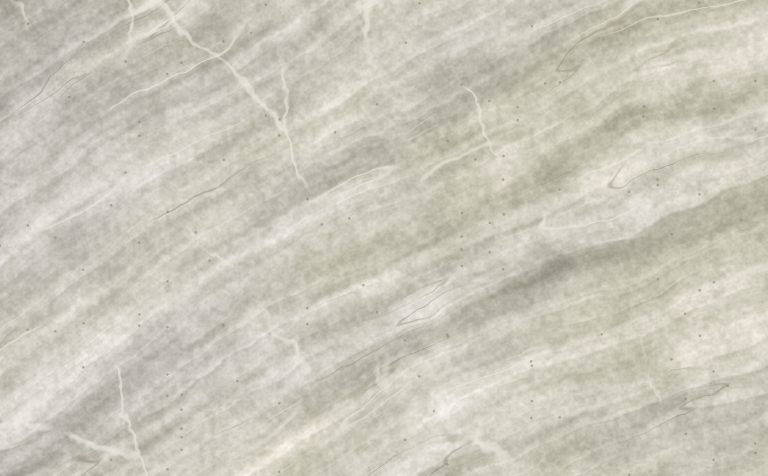
Reproduce this texture procedurally as a Shadertoy shader.

```glsl
const vec3 SHADOW = vec3(0.64, 0.625, 0.565);
const vec3 STONE = vec3(0.79, 0.78, 0.722);
const vec3 PALE = vec3(0.89, 0.872, 0.832);
const vec3 VEIN = vec3(0.93, 0.92, 0.88);
const vec3 SEAM = vec3(0.55, 0.51, 0.42);

vec2 hash2(vec2 p) {
    vec3 q = fract(vec3(p.xyx) * vec3(0.1031, 0.1030, 0.0973));
    q += dot(q, q.yzx + 33.33);
    return fract((q.xx + q.yz) * q.zy);
}

float valueNoise(vec2 p) {
    vec2 i = floor(p), f = fract(p);
    f = f * f * (3.0 - 2.0 * f);
    float low = mix(hash2(i).x, hash2(i + vec2(1, 0)).x, f.x);
    float high = mix(hash2(i + vec2(0, 1)).x, hash2(i + vec2(1, 1)).x, f.x);
    return mix(low, high, f.y);
}

// Octaves of noise, centred on zero
float fbm(vec2 p, int octaves) {
    float sum = 0.0, amp = 0.5;
    for (int i = 0; i < octaves; i++) {
        sum += amp * (valueNoise(p) - 0.5);
        p = p * 2.03 + vec2(17.3, 9.1);
        amp *= 0.55;
    }
    return sum;
}

// Cellular noise: nearest distance, gap to the second, cell value
vec3 cells(vec2 p) {
    vec2 i = floor(p), f = fract(p);
    vec3 best = vec3(8.0, 8.0, 0.0);
    for (int y = -1; y <= 1; y++)
    for (int x = -1; x <= 1; x++) {
        vec2 g = vec2(x, y);
        vec2 h = hash2(i + g);
        float d = length(g + h - f);
        if (d < best.x) best = vec3(d, best.x, h.x);
        else best.y = min(best.y, d);
    }
    return vec3(best.x, best.y - best.x, best.z);
}

float band(float v, float centre, float width) {
    float d = (v - centre) / width;
    return exp(-d * d);
}

// Thin line along the middle level of a stretched noise field
float contour(vec2 p, float width) {
    return 1.0 - smoothstep(0.0, width, abs(fbm(p, 3)));
}

// Layers that are bright at one sharp edge and fade away from it
float ledge(vec2 s, float count) {
    float layer = s.y * count, f = fract(layer);
    float strength = valueNoise(vec2(s.x * 2.5, floor(layer) * 7.3));
    return smoothstep(0.0, 0.07, f) * exp(-3.5 * f) * smoothstep(0.35, 0.85, strength);
}

// Across-layer coordinate: layers rise to the right and flatten out
vec2 strata(vec2 p) {
    float v = p.y - 0.72 * p.x + 0.12 * p.x * p.x;
    v += 0.010 * sin(4.1 * p.x + 6.0 * p.y) + 0.005 * sin(11.0 * p.x - 7.0 * p.y + 2.0);
    return vec2(p.x + 0.5 * p.y, v + 0.035 * fbm(p * 9.0, 4));
}

float stoneTone(vec2 p, vec2 s) {
    float tone = 0.782;
    tone += 0.23 * fbm(s * vec2(1.3, 8.0), 4);
    tone += 0.20 * fbm(s * vec2(3.0, 36.0) + 40.0, 4);
    tone += 0.13 * fbm(p * 13.0, 4);
    // Broad light and dark beds
    float right = smoothstep(0.5, 1.2, p.x);
    tone -= 0.065 * band(s.y, -0.27, 0.045) * smoothstep(0.3, 0.7, p.x);
    tone -= 0.035 * band(s.y, 0.22, 0.06);
    tone += 0.055 * band(s.y, -0.50, 0.06) * right;
    tone += 0.050 * band(s.y, 0.06, 0.05) * right;
    tone += 0.040 * band(s.y, -0.335, 0.012);
    tone -= 0.095 * smoothstep(0.45, 0.95, s.y);
    tone += 0.025 * band(length(p - vec2(0.1, 0.45)), 0.0, 0.35);
    // Layer edges
    tone += 0.085 * ledge(s, 9.0) + 0.065 * ledge(s + 3.7, 21.0);
    // Fine grain
    tone += 0.15 * fbm(p * 85.0, 3);
    tone += 0.035 * (cells(p * 120.0).x - 0.5);
    return tone;
}

vec3 stoneColor(float tone, float cool) {
    float k = (tone - SHADOW.r) / (PALE.r - SHADOW.r);
    vec3 col = k < 0.6 ? mix(SHADOW, STONE, k / 0.6) : mix(STONE, PALE, (k - 0.6) / 0.4);
    return col + vec3(-0.006, 0.0, 0.024) * cool;
}

void mainImage(out vec4 fragColor, in vec2 fragCoord) {
    vec2 p = fragCoord / iResolution.y;
    vec2 s = strata(p);
    float cool = 0.6 - 0.8 * p.x + 2.5 * fbm(s * vec2(2.0, 6.0) + 70.0, 3);
    vec3 col = stoneColor(stoneTone(p, s), clamp(cool, -0.5, 1.0));

    // Brown seams between the layers
    float seamMask = smoothstep(0.0, 0.2, fbm(s * vec2(3.0, 9.0) + 21.0, 3));
    float seam = contour(s * vec2(1.6, 11.0) + 5.0, 0.016);
    col = mix(col, SEAM, 0.42 * seam * seamMask);

    // White threads along the layers
    float threadMask = smoothstep(0.02, 0.2, fbm(s * vec2(2.5, 7.0) + 55.0, 3));
    float thread = contour(s * vec2(1.1, 8.0) + 31.0, 0.014);
    col = mix(col, VEIN, 0.6 * thread * threadMask);

    // Ragged white cracks across the layers
    vec2 ragged = p + 0.06 * vec2(fbm(p * 14.0, 4), fbm(p * 14.0 + 8.0, 4));
    float gap = cells(vec2(ragged.x * 3.4 + ragged.y * 0.9, ragged.y * 1.5) + 2.0).y;
    float crackMask = smoothstep(0.02, 0.16, fbm(p * 4.0 + 12.0, 4));
    float crack = 1.0 - smoothstep(0.004, 0.035, gap);
    col = mix(col, VEIN, 0.65 * crack * crackMask);

    // Scattered dark pits
    vec3 pit = cells(p * 34.0);
    float speck = (1.0 - smoothstep(0.05, 0.14, pit.x)) * step(0.93, pit.z);
    col = mix(col, SEAM, 0.55 * speck);

    fragColor = vec4(clamp(col, 0.0, 1.0), 1.0);
}
```
